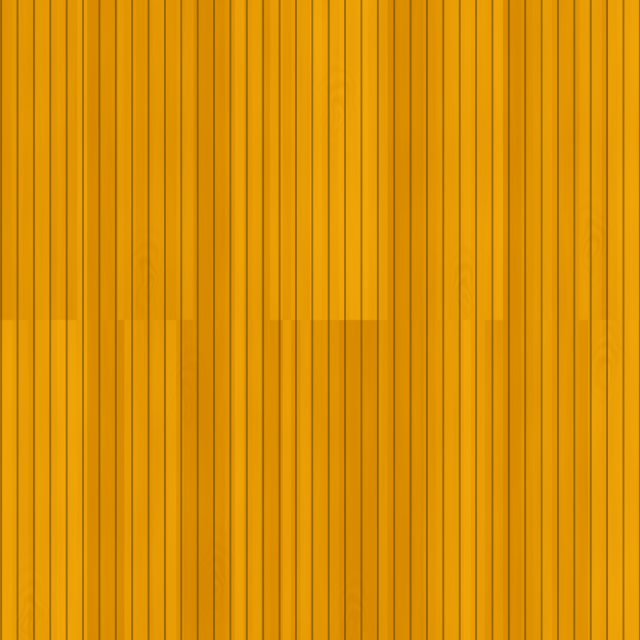
This texture is drawn by a WebGL 2 fragment shader. Its source:

```glsl
#version 300 es
precision highp float;
// Honey-coloured bamboo planks: narrow upright boards, dark gaps, one butt seam across.

#define PLANKS 39.08        // boards across the canvas
#define FIRST_GAP 0.0018    // position of the leftmost gap
#define GAP_WIDTH 0.00155   // gap thickness
#define GAP_SOFTNESS 0.0030 // width over which a gap fades
#define STRIPS 66.0         // tone strips across, independent of the boards
#define SEAM 0.5            // height of the butt seam
#define BROAD_TONE 1.30     // tone drift over several strips
#define STRIP_TONE 0.85     // tone difference between strips
#define GRAIN 0.24          // strength of the fine fibres
#define FIGURE 0.38         // strength of the knot figures
#define FIGURE_CELLS vec2(5.0, 4.0)

uniform vec2 u_resolution;
out vec4 fragColor;

const vec3 DARK_WOOD = vec3(0.865, 0.562, 0.000);
const vec3 LIGHT_WOOD = vec3(0.925, 0.630, 0.024);
const vec3 GAP_COLOUR = vec3(0.340, 0.225, 0.015);

float hash(vec2 cell) {
    uvec2 q = uvec2(ivec2(floor(cell)) + 4096);
    uint h = q.x * 1597334677u ^ q.y * 3812015801u;
    h = (h ^ (h >> 15u)) * 2246822519u;
    h = (h ^ (h >> 13u)) * 3266489917u;
    return float((h ^ (h >> 16u)) >> 8u) / 16777216.0;
}

float cornerSlope(vec2 cell, vec2 offset) {
    float angle = 6.28318 * hash(cell);
    return dot(vec2(cos(angle), sin(angle)), offset);
}

// Gradient noise, roughly -0.7 to 0.7
float gradientNoise(vec2 p) {
    vec2 i = floor(p), f = p - i;
    vec2 w = f * f * f * (f * (f * 6.0 - 15.0) + 10.0);
    vec2 e = vec2(1.0, 0.0);
    float low = mix(cornerSlope(i, f), cornerSlope(i + e, f - e), w.x);
    float high = mix(cornerSlope(i + e.yx, f - e.yx), cornerSlope(i + 1.0, f - 1.0), w.x);
    return mix(low, high, w.y);
}

// Tone of one strip; only some groups of strips change at the seam
float stripTone(float strip, float row) {
    float changes = step(0.45, hash(vec2(floor(strip / 4.0), 71.0)));
    float r = row * changes;
    float broad = gradientNoise(vec2(strip * 0.19, 9.5 + 13.0 * r));
    return 0.47 + BROAD_TONE * broad + STRIP_TONE * (hash(vec2(strip, 23.0 + r)) - 0.5);
}

float rowTone(float x, float row, float pixel) {
    float s = x * STRIPS;
    s += 0.7 * gradientNoise(vec2(s * 0.6, 3.5));
    float strip = floor(s);
    float blend = smoothstep(1.0 - STRIPS * pixel - 0.03, 1.0, s - strip);
    return mix(stripTone(strip, row), stripTone(strip + 1.0, row), blend);
}

// Long fibres at three scales, wandering slightly
float fibres(vec2 p, float row) {
    float x = p.x + 0.004 * gradientNoise(p * vec2(9.0, 5.0)) + 17.0 * row;
    float g = 0.8 * gradientNoise(vec2(x * 90.0, p.y * 1.6));
    g += 0.6 * gradientNoise(vec2(x * 190.0, p.y * 5.0 + 40.0));
    return g + 0.35 * gradientNoise(vec2(x * 330.0, p.y * 18.0 + 90.0));
}

// Scattered arched growth rings, elongated along the boards
float knotFigures(vec2 p) {
    float sum = 0.0;
    vec2 home = floor(p * FIGURE_CELLS);
    for (int j = -1; j <= 1; j++) {
        for (int i = -1; i <= 1; i++) {
            vec2 cell = home + vec2(i, j);
            vec2 jitter = vec2(hash(cell + 31.0), hash(cell + 57.0));
            vec2 d = p - (cell + 0.15 + 0.7 * jitter) / FIGURE_CELLS;
            d.x += 0.018 * gradientNoise(p * vec2(34.0, 26.0));
            d /= vec2(0.020, 0.055);
            float rings = sin(14.0 * length(d + vec2(0.0, 0.5)) + 6.0 * jitter.x);
            float present = step(0.5, hash(cell + 83.0));
            sum += present * exp(-dot(d, d)) * (0.6 * rings - 0.45);
        }
    }
    return sum;
}

// Share of a soft footprint covered by the nearest gap
float gapCoverage(float x, float pixel) {
    float d = (fract((x - FIRST_GAP) * PLANKS + 0.5) - 0.5) / PLANKS;
    float footprint = max(pixel, GAP_SOFTNESS);
    float right = min(d + 0.5 * footprint, 0.5 * GAP_WIDTH);
    float left = max(d - 0.5 * footprint, -0.5 * GAP_WIDTH);
    return clamp((right - left) / footprint, 0.0, 1.0);
}

void main() {
    vec2 p = gl_FragCoord.xy / u_resolution;
    vec2 pixel = 1.0 / u_resolution;

    // Tone of the wood above and below the seam
    float upper = smoothstep(-pixel.y, pixel.y, p.y - SEAM);
    float tone = mix(rowTone(p.x, 0.0, pixel.x), rowTone(p.x, 1.0, pixel.x), upper);
    tone = clamp(tone, -0.25, 1.2);

    // Fibres, cloudy streaks and knots
    tone += GRAIN * fibres(p, step(SEAM, p.y));
    tone += 0.25 * gradientNoise(p * vec2(26.0, 7.0));
    tone += FIGURE * knotFigures(p);

    vec3 wood = mix(DARK_WOOD, LIGHT_WOOD, clamp(tone, -0.45, 1.4));
    vec3 colour = mix(wood, GAP_COLOUR, gapCoverage(p.x, pixel.x));
    fragColor = vec4(clamp(colour, 0.0, 1.0), 1.0);
}
```
